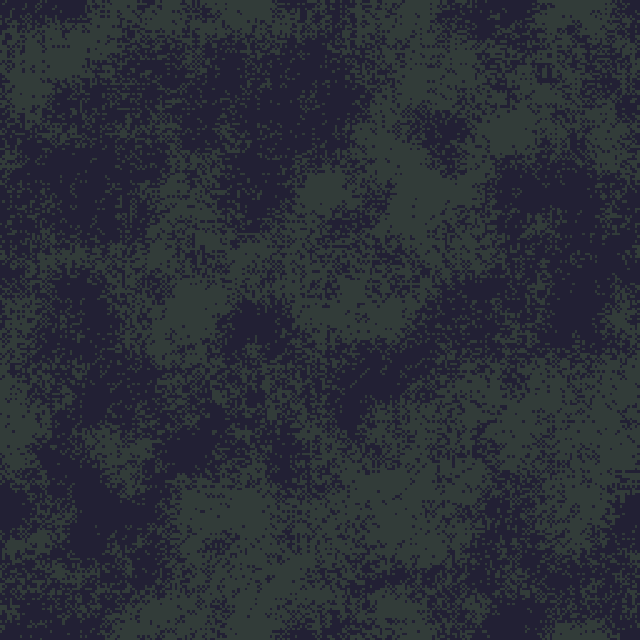
Reproduce this texture procedurally as a WebGL 1 fragment shader.

```glsl
precision highp float;
// Dark mottled camouflage: cloudy noise dithered into square grains of two colours.
uniform vec2 u_resolution;

float hash(vec2 p) {
  return fract(sin(dot(p, vec2(127.1, 311.7))) * 43758.5453);
}

// Tiling lattice value; the upper half is the shifted inverse of the lower,
// which keeps both colours in balance.
float lattice(vec2 cell, float freq) {
  cell = mod(cell, freq);
  float flip = step(freq * 0.5, cell.y);
  cell = mod(cell - flip * freq * 0.5, freq);
  float value = hash(cell + freq * 2.71);
  return mix(value, 1.0 - value, flip);
}

float valueNoise(vec2 p, float freq) {
  vec2 cell = floor(p * freq);
  vec2 f = fract(p * freq);
  f = f * f * (3.0 - 2.0 * f);
  float bottom = mix(lattice(cell, freq), lattice(cell + vec2(1.0, 0.0), freq), f.x);
  float top = mix(lattice(cell + vec2(0.0, 1.0), freq), lattice(cell + vec2(1.0), freq), f.x);
  return mix(bottom, top, f.y);
}

float clouds(vec2 p) {
  float sum = 0.0;
  float total = 0.0;
  float amplitude = 1.0;
  float freq = 10.0;
  for (int i = 0; i < 5; i++) {
    sum += amplitude * valueNoise(p, freq);
    total += amplitude;
    amplitude *= 0.72;
    freq *= 2.0;
  }
  return sum / total;
}

// 1 where the grain is green, 0 where it is navy.
float grain(vec2 uv) {
  vec2 cell = floor(uv * 256.0);
  float checker = mod(cell.x + cell.y, 2.0);
  float dither = mix(hash(cell + 17.3), checker, 0.2) - 0.5;
  return step(0.498, clouds((cell + 0.5) / 256.0) + dither * 0.37);
}

void main() {
  // Four close samples per pixel soften edges that fall inside it.
  float green = 0.0;
  for (int i = 0; i < 4; i++) {
    vec2 corner = vec2(mod(float(i), 2.0), floor(float(i) * 0.5));
    vec2 offset = 0.05 + 0.2 * corner;
    green += 0.25 * grain((gl_FragCoord.xy + offset) / u_resolution.y);
  }
  vec3 navy = vec3(0.133, 0.125, 0.204);
  vec3 mossGreen = vec3(0.198, 0.236, 0.222);
  gl_FragColor = vec4(mix(navy, mossGreen, green), 1.0);
}
```
